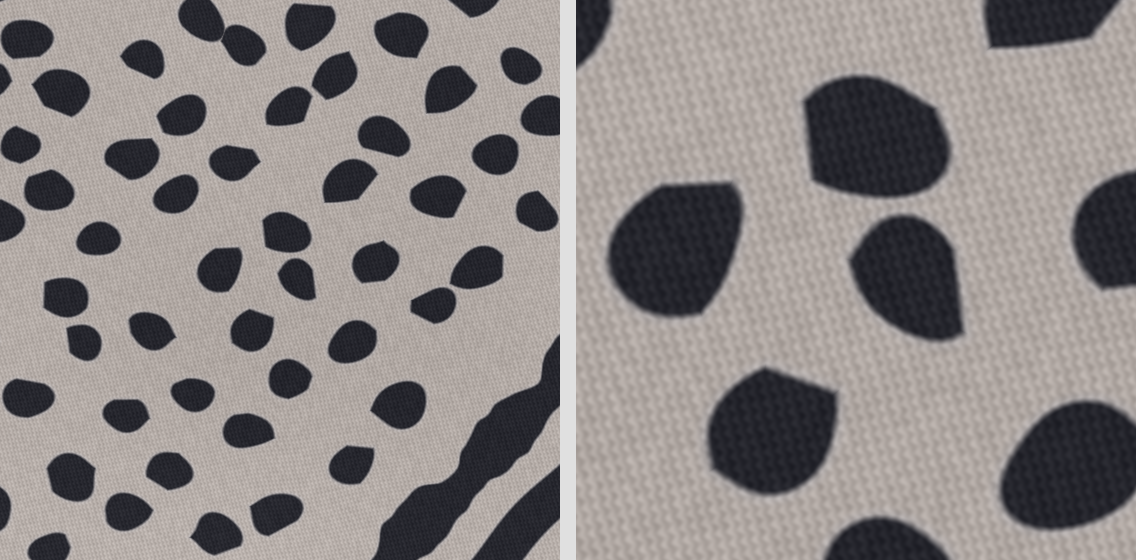
Left: the whole. Right: its middle third, enlarged.
A Shadertoy shader for this pattern:

```glsl
float hash(vec2 p) {
    return fract(sin(dot(p, vec2(127.1, 311.7))) * 43758.5453);
}

float noise(vec2 p) {
    vec2 i = floor(p), f = fract(p);
    f = f * f * (3.0 - 2.0 * f);
    return mix(mix(hash(i), hash(i + vec2(1, 0)), f.x),
               mix(hash(i + vec2(0, 1)), hash(i + vec2(1, 1)), f.x), f.y);
}

mat2 rotation(float a) {
    float c = cos(a), s = sin(a);
    return mat2(c, s, -s, c);
}

// x runs along the brush bands, y across them, positive on the spotted side
vec2 bandSpace(vec2 p) {
    p -= vec2(0.69, 0.0);
    return vec2(dot(p, vec2(0.68, 0.73)), dot(p, vec2(-0.73, 0.68)));
}

// Uneven blob: flattened ellipse with one pointed corner and one cut side
float spot(vec2 p, vec2 id) {
    float radius = 0.033 + 0.011 * hash(id + 3.1);
    p = rotation((hash(id + 5.7) - 0.5) * 1.7) * p;
    p /= vec2(1.13, 0.9);
    float a = atan(p.y, p.x);
    float tip = 6.2832 * hash(id + 9.2);
    float fromTip = abs(mod(a - tip + 3.1416, 6.2832) - 3.1416);
    float outline = 1.0 + 0.06 * sin(2.0 * a + 6.3 * hash(id + 11.4))
                  + 0.05 * sin(3.0 * a + 6.3 * hash(id + 13.8))
                  + 0.36 * hash(id + 17.3) * exp(-3.5 * fromTip);
    float cutAngle = tip + 1.2 + 2.5 * hash(id + 19.6);
    float cut = dot(p, vec2(cos(cutAngle), sin(cutAngle)))
              - radius * (0.72 + 0.3 * hash(id + 23.5));
    return max(length(p) - radius * outline, cut);
}

// Jittered, tilted grid of spots that stops short of the bands
float spots(vec2 p) {
    mat2 tilt = rotation(0.62);
    vec2 base = floor(p * tilt / 0.135);
    float d = 1.0;
    for (int y = -1; y <= 1; y++)
    for (int x = -1; x <= 1; x++) {
        vec2 id = base + vec2(x, y);
        vec2 jitter = vec2(hash(id), hash(id + 41.3)) - 0.5;
        vec2 center = tilt * ((id + 0.5 + 0.46 * jitter) * 0.135);
        if (bandSpace(center).y > 0.115) d = min(d, spot(p - center, id));
    }
    return d;
}

// Two ragged diagonal strokes with knobs along their edges
float bands(vec2 p) {
    vec2 b = bandSpace(p);
    float wobble = 0.012 * (noise(b.xx * 24.0 + 4.0) - 0.5);
    float upper = 0.037 + 0.011 * cos(28.5 * (b.x - 0.085))
                + 0.004 * sin(57.0 * b.x) + wobble;
    float lower = -0.044 - 0.01 * cos(29.0 * (b.x - 0.09)) + wobble;
    float wide = max(b.y - upper, lower - b.y);
    float narrow = abs(b.y + 0.143 + 0.006 * sin(21.0 * b.x)) - 0.037;
    return min(wide, narrow);
}

// Fine slanted ribs crossed by weaker threads, roughly -1 to 1
float weave(vec2 p) {
    p += 0.006 * vec2(noise(p * 9.0), noise(p * 9.0 + 31.0));
    float rib = p.x * 145.0 + p.y * 40.0;
    float thread = p.y * 130.0 - p.x * 20.0;
    float grain = noise(vec2(rib * 2.0, thread)) - 0.5;
    return 0.5 * sin(6.2832 * rib + 0.8 * sin(6.2832 * thread))
         + 0.25 * sin(6.2832 * thread) + 0.9 * grain;
}

void mainImage(out vec4 fragColor, in vec2 fragCoord) {
    vec2 uv = fragCoord / iResolution.y;
    float cloth = weave(uv);
    float light = noise(uv * 2.5 + 7.0) - 0.5;

    // Warm grey ground and navy print share the same threads
    vec3 ground = vec3(0.705, 0.672, 0.652) + 0.062 * cloth + 0.04 * light;
    vec3 ink = vec3(0.148, 0.15, 0.178) + 0.035 * cloth + 0.015 * light;

    // Print with a soft edge and a faint cool rim
    float d = min(spots(uv), bands(uv));
    float soft = max(0.003, 0.8 / iResolution.y);
    ground += vec3(0.0, 0.012, 0.03) * (1.0 - smoothstep(0.0, 0.009, d));
    vec3 color = mix(ink, ground, smoothstep(-soft, soft, d));

    fragColor = vec4(color, 1.0);
}
```
